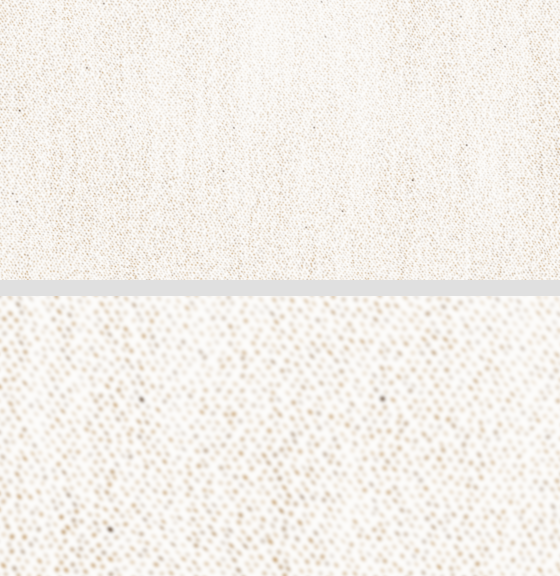
Top: the whole. Bottom: its middle third, enlarged.
Write a Shadertoy shader that draws this texture.

```glsl
const vec3  CLOTH       = vec3(0.992, 0.990, 0.985);
const vec3  TAN_THREAD  = vec3(0.76, 0.61, 0.42);
const vec3  GREY_THREAD = vec3(0.68, 0.60, 0.52);
const vec3  DARK_FLECK  = vec3(0.45, 0.36, 0.28);

const vec2  PITCH       = vec2(0.0130, 0.0092); // weave cell, in canvas heights
const float PIT_RADIUS  = 0.0037;
const float PIT_SHEAR   = 0.35;
const float PIT_DEPTH   = 0.35;
const float JITTER      = 0.38;
const float SLANT       = 0.10;                 // rows fall towards the right
const float WARP        = 0.010;
const vec2  STREAK_FREQ = vec2(42.0, 2.6);
const float STREAK_GAIN = 0.55;
const float CLOUD_GAIN  = 0.38;
const vec2  GLOW_CENTER = vec2(1.05, 0.86);
const vec2  GLOW_SIZE   = vec2(0.42, 0.48);
const float GLOW_GAIN   = 0.48;
const float FLECK_RATE  = 0.0012;
const float FLECK_DEPTH = 0.75;

// Sine-free hashes
float hash1(vec2 p) {
    vec3 q = fract(p.xyx * 0.1031);
    q += dot(q, q.yzx + 33.33);
    return fract((q.x + q.y) * q.z);
}

vec3 hash3(vec2 p) {
    vec3 q = fract(p.xyx * vec3(0.1031, 0.1030, 0.0973));
    q += dot(q, q.yxz + 33.33);
    return fract((q.xxy + q.yzz) * q.zyx);
}

float valueNoise(vec2 p) {
    vec2 cell = floor(p), f = fract(p);
    f = f * f * (3.0 - 2.0 * f);
    float low  = mix(hash1(cell), hash1(cell + vec2(1, 0)), f.x);
    float high = mix(hash1(cell + vec2(0, 1)), hash1(cell + vec2(1, 1)), f.x);
    return mix(low, high, f.y);
}

// Local strength of the pits: vertical streaks, soft clouds, bright glow
float pitStrength(vec2 uv) {
    float streak = valueNoise(uv * STREAK_FREQ + 17.0) - 0.5;
    streak += 0.6 * (valueNoise(uv * STREAK_FREQ * vec2(2.1, 2.7) + 51.0) - 0.5);
    float cloud = valueNoise(uv * 3.5 + 7.0) - 0.5;
    vec2 g = (uv - GLOW_CENTER) / GLOW_SIZE;
    float glow = exp(-dot(g, g));
    float strength = 1.12 + STREAK_GAIN * streak + CLOUD_GAIN * cloud;
    return max(strength * (1.0 - GLOW_GAIN * glow), 0.08);
}

// Light absorbed by the staggered pits between the threads
vec3 weaveInk(vec2 uv, float pixel) {
    vec2 bend = vec2(valueNoise(uv * 9.0), valueNoise(uv * 9.0 + 40.0)) - 0.5;
    vec2 p = uv + WARP * bend;
    p.y += SLANT * p.x;
    vec2 g = p / PITCH;

    // Widen each pit by the pixel footprint while keeping its total ink
    float width2 = PIT_RADIUS * PIT_RADIUS + 0.12 * pixel * pixel;
    float keep = PIT_RADIUS * PIT_RADIUS / width2;

    vec3 ink = vec3(0.0);
    for (int j = -1; j <= 1; j++) {
        float row = floor(g.y) + float(j);
        float x = g.x + 0.5 * mod(row, 2.0);
        for (int i = -1; i <= 1; i++) {
            vec2 id = vec2(floor(x) + float(i), row);
            vec3 rnd = hash3(id + 100.0);
            vec3 look = hash3(id + 311.0);
            vec2 center = id + 0.5 + JITTER * (rnd.xy - 0.5);
            vec2 d = (vec2(x, g.y) - center) * PITCH;
            d.x += PIT_SHEAR * (rnd.z - 0.3) * d.y;
            float pit = keep * exp(-dot(d, d) / width2);
            float fleck = step(1.0 - FLECK_RATE, look.z);
            vec3 thread = mix(TAN_THREAD, GREY_THREAD, look.x * look.x);
            thread = mix(thread, DARK_FLECK, fleck);
            float depth = PIT_DEPTH * mix(0.65, 1.7, look.y * look.y);
            ink += pit * max(depth, FLECK_DEPTH * fleck) * (CLOTH - thread);
        }
    }
    return ink;
}

void mainImage(out vec4 fragColor, in vec2 fragCoord) {
    float pixel = 1.0 / iResolution.y;
    vec2 uv = fragCoord * pixel;
    vec3 color = CLOTH - weaveInk(uv, pixel) * pitStrength(uv);
    fragColor = vec4(clamp(color, 0.0, 1.0), 1.0);
}
```
